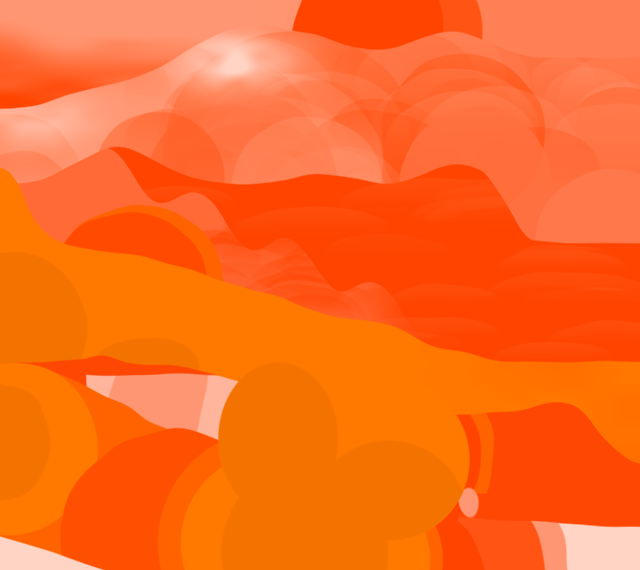
Give the GLSL for this background, as a WebGL 2 fragment shader.

```glsl
#version 300 es
precision highp float;
// Layered red and orange cloud banks built from overlapping translucent domes.
uniform vec2 u_resolution;
out vec4 outColor;

const vec3 RED = vec3(1.0, 0.265, 0.0);
const vec3 EMBER = vec3(1.0, 0.33, 0.08);
const vec3 CORAL = vec3(1.0, 0.44, 0.25);
const vec3 SALMON = vec3(1.0, 0.59, 0.45);
const vec3 BLUSH = vec3(1.0, 0.83, 0.77);
const vec3 ORANGE = vec3(1.0, 0.47, 0.0);
const vec3 AMBER = vec3(0.955, 0.45, 0.0);
const vec3 RUST = vec3(1.0, 0.39, 0.0);
const float WOBBLE = 0.009;
const int PUFFS = 44;

float hash(vec2 p) { return fract(sin(dot(p, vec2(127.1, 311.7))) * 43758.5); }

float noise(vec2 p) {
  vec2 i = floor(p), f = fract(p);
  f = f * f * (3.0 - 2.0 * f);
  return mix(mix(hash(i), hash(i + vec2(1, 0)), f.x),
             mix(hash(i + vec2(0, 1)), hash(i + vec2(1, 1)), f.x), f.y);
}

// Smooth coverage of the negative side of a distance
float fill(float d) { return clamp(0.5 - d * u_resolution.y / 1.5, 0.0, 1.0); }
float disc(vec2 p, vec2 c, float r) { return fill(length(p - c) - r); }
float oval(vec2 p, vec2 c, vec2 r) { return fill((length((p - c) / r) - 1.0) * min(r.x, r.y)); }
float bump(float x, float c, float w) { float t = (x - c) / w; return exp(-t * t); }
void paint(inout vec3 col, vec3 tint, float a) { col = mix(col, tint, a); }

// Scattered domes, bright at the rim and fading downwards
vec3 puffs(vec3 col, vec2 p, vec2 lo, vec2 hi, vec2 size, vec3 light, float strength) {
  for (int i = 0; i < PUFFS; i++) {
    vec2 k = vec2(float(i), lo.x * 9.0 + lo.y);
    vec2 c = mix(lo, hi, vec2(hash(k), 1.0 - float(i) / float(PUFFS)));
    vec2 r = size * (0.5 + hash(k + 7.3));
    float fade = smoothstep(-0.5, 1.0, (p.y - c.y) / r.y);
    vec3 tint = hash(k + 3.1) < 0.5 ? RED : light;
    paint(col, tint, oval(p, c, r) * fade * strength);
  }
  return col;
}

vec3 upperClouds(vec2 p) {
  // Sky and sun
  vec3 col = mix(RED, SALMON, smoothstep(0.83, 1.01, p.y + 0.12 * p.x + 0.05 * noise(p * vec2(9, 40))));
  paint(col, vec3(1.0, 0.5, 0.33), smoothstep(0.45, 0.75, p.x));
  paint(col, EMBER, disc(p, vec2(0.69, 0.94), 0.158));
  paint(col, RED, disc(p, vec2(0.648, 0.945), 0.132));

  // Main cloud with large domes
  float top = 0.81 + 0.09 * smoothstep(0.0, 0.7, p.x) + 0.085 * bump(p.x, 0.43, 0.16)
            + 0.016 * bump(p.x, 0.16, 0.09) + 0.044 * bump(p.x, 0.79, 0.09);
  vec3 cloud = mix(SALMON, CORAL, smoothstep(0.3, 0.75, p.x));
  paint(cloud, EMBER, 0.8 * disc(p, vec2(0.813, 0.76), 0.145));
  paint(cloud, EMBER, 0.45 * disc(p, vec2(0.513, 0.72), 0.227));
  paint(cloud, SALMON, 0.4 * disc(p, vec2(0.50, 0.70), 0.172));
  cloud = puffs(cloud, p, vec2(-0.05, 0.64), vec2(1.15, 0.87), vec2(0.105, 0.08), SALMON, 0.24);
  paint(cloud, CORAL, 0.7 * disc(p, vec2(0.425, 0.67), 0.168));
  paint(cloud, SALMON, 0.35 * disc(p, vec2(0.54, 0.66), 0.135));
  paint(cloud, EMBER, 0.45 * disc(p, vec2(0.28, 0.69), 0.115));
  paint(cloud, CORAL, 0.85 * disc(p, vec2(0.836, 0.68), 0.133));
  paint(cloud, vec3(1.0, 0.48, 0.31), 0.8 * disc(p, vec2(1.07, 0.575), 0.129));
  float streak = 0.6 + 0.6 * noise(p * vec2(24, 40));
  paint(cloud, BLUSH, min(1.0, streak * bump(p.x, 0.41, 0.1) * bump(p.y, 0.89, 0.05)));
  paint(cloud, BLUSH, 0.6 * streak * bump(p.x, 0.06, 0.1) * bump(p.y, 0.79, 0.05));
  paint(col, cloud, fill(p.y - top));

  // Red bank and the pale slope beneath it
  float bank = 0.675 + 0.066 * bump(p.x, 0.21, 0.1) + 0.017 * bump(p.x, 0.55, 0.08)
             + 0.038 * bump(p.x, 0.80, 0.07) - 0.1 * smoothstep(0.84, 0.94, p.x);
  vec3 red = puffs(RED, p, vec2(0.2, 0.36), vec2(1.15, 0.65), vec2(0.13, 0.035), EMBER, 0.55);
  float slope = p.y - 0.633 + 0.497 * (p.x - 0.352) - 0.025 * sin(p.x * 40.0);
  vec3 pale = puffs(CORAL, p, vec2(0.36, 0.43), vec2(0.7, 0.6), vec2(0.08, 0.045), CORAL, 0.4);
  paint(red, pale, 0.85 * fill(slope) * smoothstep(0.75, 0.6, p.x));
  paint(red, RUST, disc(p, vec2(0.242, 0.487), 0.154));
  paint(red, vec3(1.0, 0.29, 0.0), disc(p, vec2(0.225, 0.485), 0.144));
  paint(col, red, fill(p.y - bank));
  return col;
}

vec3 lowerHills(vec2 p) {
  vec3 col = mix(RED, EMBER, 0.2);
  // Pale gap on the left
  float gap = fill(p.y - 0.342) * fill(0.15 - p.x) * fill(p.x - 0.5);
  paint(col, SALMON, gap);
  paint(col, BLUSH, 0.5 * gap * max(fill(0.29 - p.x + 0.22 * p.y), fill(p.x - 0.1 - 0.3 * p.y)));
  // Rounded hills
  paint(col, RUST, fill(p.y - 0.37 + 0.2 * p.x + 0.77 * p.x * p.x));
  paint(col, ORANGE, disc(p, vec2(0.018, 0.213), 0.152));
  paint(col, AMBER, disc(p, vec2(-0.015, 0.223), 0.106));
  paint(col, vec3(1.0, 0.31, 0.0), disc(p, vec2(0.305, 0.047), 0.198));
  paint(col, BLUSH, fill(p.y - 0.059 + 0.31 * p.x));
  // Pale corner on the right, crossed by rings
  vec3 corner = BLUSH;
  vec2 hub = vec2(0.704, -0.026);
  paint(corner, SALMON, disc(p, hub, 0.295));
  paint(corner, EMBER, disc(p, hub, 0.255));
  paint(corner, RED, disc(p, hub, 0.147));
  paint(col, corner, fill(p.y - 0.09 + 0.05 * (p.x - 0.82)) * fill(0.7 - p.x));
  // Rim beside the large disc
  paint(col, RUST, disc(p, vec2(0.682, 0.2), 0.184) * fill(0.13 - p.y));
  paint(col, RED, disc(p, vec2(0.682, 0.195), 0.162));
  paint(col, SALMON, oval(p, vec2(0.825, 0.115), vec2(0.016, 0.025)));
  return col;
}

void main() {
  vec2 uv = gl_FragCoord.xy / u_resolution.y;
  vec2 p = uv + WOBBLE * (vec2(noise(uv * 16.0), noise(uv * 16.0 + 40.0)) - 0.5);
  vec3 col = upperClouds(p);

  // Orange ridge
  float ridge = mix(0.565, 0.365, smoothstep(0.1, 0.95, p.x))
              + 0.14 * bump(p.x, 0.0, 0.062) + 0.02 * bump(p.x, 0.69, 0.06);
  vec3 band = ORANGE;
  paint(band, AMBER, disc(p, vec2(0.015, 0.42), 0.137));
  paint(band, AMBER, oval(p, vec2(0.257, 0.355), vec2(0.095, 0.053)));
  paint(band, RUST, 0.5 * smoothstep(0.7, 1.0, p.x) * noise(p * vec2(9, 30)));
  paint(col, band, fill(p.y - ridge));

  float base = mix(0.365, 0.275, smoothstep(0.2, 0.75, p.x)) + 0.012 * bump(p.x, 0.18, 0.03)
             - 0.09 * smoothstep(1.0, 1.13, p.x) + 0.02 * bump(p.x, 0.98, 0.05);
  paint(col, lowerHills(p), fill(p.y - base));

  // Foreground discs
  paint(col, RUST, disc(uv, vec2(0.477, 0.047), 0.2));
  paint(col, ORANGE, disc(uv, vec2(0.477, 0.047), 0.16));
  paint(col, RUST, disc(uv, vec2(0.63, 0.018), 0.147));
  paint(col, ORANGE, disc(uv, vec2(0.63, 0.018), 0.125));
  paint(col, ORANGE, disc(uv, vec2(0.682, 0.194), 0.142));
  paint(col, ORANGE, oval(uv, vec2(0.6, 0.26), vec2(0.17, 0.1)));
  paint(col, AMBER, oval(uv, vec2(0.488, 0.23), vec2(0.105, 0.134)));
  paint(col, AMBER, disc(uv, vec2(0.682, 0.088), 0.139) * disc(uv, vec2(0.682, 0.194), 0.142));
  paint(col, AMBER, oval(uv, vec2(0.535, 0.03), vec2(0.146, 0.16)));
  outColor = vec4(col, 1.0);
}
```
